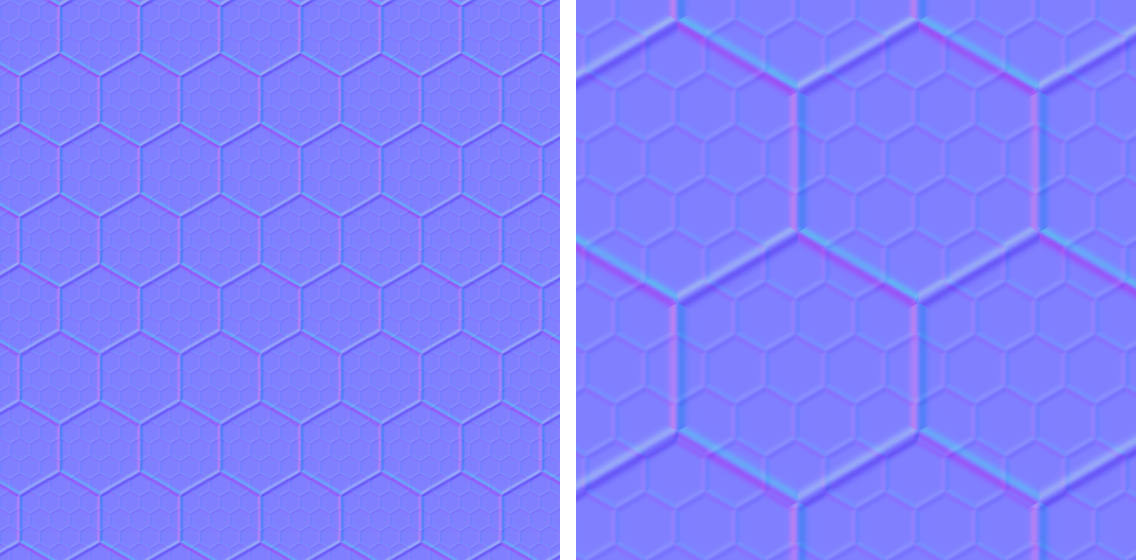
Left: the whole. Right: its middle third, enlarged.
Write a Shadertoy shader that draws this texture map.

```glsl
#define CELL_PITCH vec2(0.1435, 0.1258)  // column and row spacing
#define CELL_ORIGIN vec2(0.1068, 0.1780) // one cell centre, from the top left
#define SEAM_Y 0.547                     // height of the shortened row
#define SEAM_SKIP 0.0073                 // amount that row loses
#define FINE_COUNT vec2(28.0, 32.0)      // small cells across and down
#define WIDE_RIDGE 0.0025
#define FINE_RIDGE 0.0014
#define WIDE_TILT 0.37
#define FINE_TILT 0.13
#define SAMPLES 3

const float ROW_HEIGHT = 0.8660254;

// Position relative to the nearest hexagon centre; cells are one unit wide
vec2 hexLocal(vec2 p) {
    vec2 period = vec2(1.0, 2.0 * ROW_HEIGHT);
    vec2 a = mod(p + 0.5 * period, period) - 0.5 * period;
    vec2 b = mod(p, period) - 0.5 * period;
    return dot(a, a) < dot(b, b) ? a : b;
}

// Tilt across the rounded ridge along the nearest cell edge
vec2 ridgeTilt(vec2 p, float width) {
    vec2 local = hexLocal(p);
    vec2 edgeNormal = vec2(0.0);
    float reach = -1.0;
    for (int i = 0; i < 3; i++) {
        float angle = radians(60.0) * float(i);
        vec2 axis = vec2(cos(angle), sin(angle));
        float along = dot(local, axis);
        if (abs(along) > reach) {
            reach = abs(along);
            edgeNormal = axis * sign(along);
        }
    }
    float t = (0.5 - reach) / width;
    return edgeNormal * t * exp(0.5 - 0.5 * t * t);
}

vec3 surfaceNormal(vec2 uv) {
    vec2 p = vec2(uv.x, 1.0 - uv.y) - CELL_ORIGIN;
    vec2 rowShape = vec2(1.0, ROW_HEIGHT);

    // Fine honeycomb, evenly spaced over the canvas
    vec2 tilt = FINE_TILT * ridgeTilt(p * FINE_COUNT * rowShape, FINE_RIDGE * FINE_COUNT.x);

    // Wide wire net, with one row cut short
    p.y += SEAM_SKIP * step(SEAM_Y, 1.0 - uv.y);
    tilt += WIDE_TILT * ridgeTilt(p / CELL_PITCH * rowShape, WIDE_RIDGE / CELL_PITCH.x);
    return normalize(vec3(tilt, 1.0));
}

void mainImage(out vec4 fragColor, in vec2 fragCoord) {
    // Average a small grid of samples to smooth the edges
    vec3 normal = vec3(0.0);
    for (int i = 0; i < SAMPLES * SAMPLES; i++) {
        vec2 offset = (vec2(i % SAMPLES, i / SAMPLES) + 0.5) / float(SAMPLES) - 0.5;
        normal += surfaceNormal((fragCoord + offset) / iResolution.xy);
    }
    normal /= float(SAMPLES * SAMPLES);
    fragColor = vec4(0.5 + 0.5 * normal, 1.0);
}
```
